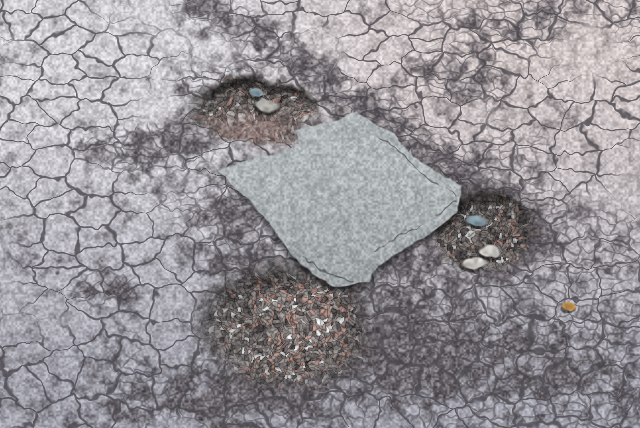
A Shadertoy shader for this texture:

```glsl
float hash(vec2 p) {
  vec3 q = fract(p.xyx * 0.1031);
  q += dot(q, q.yzx + 33.33);
  return fract((q.x + q.y) * q.z);
}
float noise(vec2 p) {
  vec2 i = floor(p), f = fract(p);
  f = f * f * (3.0 - 2.0 * f);
  return mix(mix(hash(i), hash(i + vec2(1, 0)), f.x),
             mix(hash(i + vec2(0, 1)), hash(i + 1.0), f.x), f.y);
}
float fbm(vec2 p) {
  float sum = 0.0, amp = 0.533;
  for (int i = 0; i < 4; i++, amp *= 0.5) {
    sum += amp * noise(p);
    p = mat2(1.6, 1.2, -1.2, 1.6) * p + 7.3;
  }
  return sum;
}
// x: distance to the cell border, y: cell id
vec2 cells(vec2 p) {
  vec2 near = vec2(9), next = vec2(9);
  float id = 0.0;
  for (int k = 0; k < 9; k++) {
    vec2 cell = floor(p) + vec2(k % 3, k / 3) - 1.0;
    vec2 seed = cell + 0.1 + 0.8 * vec2(hash(cell), hash(cell + 57.0)) - p;
    if (dot(seed, seed) < dot(near, near)) {
      next = near;
      near = seed;
      id = hash(cell + 19.0);
    } else if (dot(seed, seed) < dot(next, next)) next = seed;
  }
  return vec2(dot(0.5 * (near + next), normalize(next - near)), id);
}
float segment(vec2 p, vec2 a, vec2 b) {
  vec2 d = b - a;
  return length(p - a - d * clamp(dot(p - a, d) / dot(d, d), 0.0, 1.0));
}
float blob(vec2 p, vec2 centre, vec2 radius) {
  vec2 q = (p - centre) / radius;
  return exp(-dot(q, q));
}
float ellipse(vec2 p, vec2 centre, vec2 radius, float blur) {
  return 1.0 - smoothstep(1.0 - blur, 1.0 + blur, length((p - centre) / radius));
}
float slabDistance(vec2 p) {
  const int N = 16;
  vec2 v[N] = vec2[N](vec2(.504, .6), vec2(.645, .648), vec2(.7, .662), vec2(.69, .695),
    vec2(.75, .707), vec2(.836, .74), vec2(.918, .687), vec2(.957, .639), vec2(1.078, .56),
    vec2(1.064, .5), vec2(.977, .434), vec2(.882, .378), vec2(.86, .34), vec2(.78, .332),
    vec2(.7, .385), vec2(.566, .55));
  float d = 9.0, side = 1.0;
  for (int i = 0; i < N; i++) {
    vec2 a = v[i], b = v[(i + 1) % N];
    d = min(d, segment(p, a, b));
    if ((a.y > p.y) != (b.y > p.y) && p.x - a.x < (b.x - a.x) * (p.y - a.y) / (b.y - a.y)) side = -side;
  }
  return side * d;
}
// Worn zones (centre, radius) and a diagonal seam
float wear(vec2 p) {
  vec4 zones[12] = vec4[12](vec4(.52, .75, .13, .1), vec4(.36, .65, .13, .05),
    vec4(.72, .17, .25, .17), vec4(1.16, .45, .16, .13), vec4(1.06, .82, .09, .05),
    vec4(1.2, .94, .1, .05), vec4(1.48, .98, .1, .04), vec4(.23, .32, .09, .05),
    vec4(.5, .07, .2, .07), vec4(.54, .46, .13, .12), vec4(.96, .22, .14, .16),
    vec4(1.25, .15, .3, .12));
  float sum = 0.0;
  for (int i = 0; i < 12; i++) sum += 0.55 * blob(p, zones[i].xy, zones[i].zw);
  float seam = min(segment(p, vec2(.46, 1), vec2(.72, .85)), segment(p, vec2(.72, .85), vec2(1.26, .44)));
  return sum + 0.6 * exp(-seam * seam / 0.0022);
}
float potholes(vec2 p) {
  return max(ellipse(p, vec2(.595, .742), vec2(.14, .078), 0.15),
    max(ellipse(p, vec2(1.13, .455), vec2(.115, .09), 0.22), ellipse(p, vec2(.67, .235), vec2(.185, .14), 0.28)));
}
vec3 gravel(vec2 p, float red) {
  vec2 stone = cells(p * 110.0);
  vec3 tint = mix(vec3(.28, .26, .26), vec3(.6, .57, .55), fract(stone.y * 7.0));
  tint = mix(tint, vec3(.64, .5, .46), step(1.0 - red, stone.y));
  tint = mix(tint, vec3(.82), step(stone.y, 0.08));
  return tint * (0.7 + 0.35 * smoothstep(0.0, 0.3, stone.x));
}
vec3 addStone(vec3 col, vec2 p, vec2 centre, vec2 radius, vec3 tint) {
  col *= 1.0 - 0.5 * ellipse(p, centre - vec2(.003, .006), radius * 1.15, 0.2);
  return mix(col, tint * (0.8 + 0.35 * noise(p * 90.0)), ellipse(p, centre, radius, 0.2));
}
void mainImage(out vec4 fragColor, in vec2 fragCoord) {
  vec2 p = fragCoord / iResolution.y;
  vec2 warp = vec2(fbm(p * 14.0), fbm(p * 14.0 + 31.0)) - 0.5;
  warp += 0.25 * (vec2(noise(p * 75.0), noise(p * 75.0 + 8.0)) - 0.5);
  vec2 w = p + 0.045 * warp;
  float grain = noise(p * 210.0) + 0.6 * noise(p * 110.0 + 5.0) - 0.8;
  float damage = wear(w) + 0.55 * (fbm(p * 7.0 + 3.0) - 0.5);
  // Worn asphalt, paler towards the top
  vec3 far = mix(vec3(.83, .82, .84), vec3(.83, .79, .79), smoothstep(0.4, 1.1, p.x));
  vec3 col = mix(vec3(.65, .65, .69), far, smoothstep(0.0, 0.9, p.y)) + 0.2 * grain;
  // Coarse and fine cracks
  vec2 ground = w * vec2(1, 1.25 + 0.3 * p.y);
  float coarse = cells(ground * 11.5).x / 11.5, fine = cells(ground * 28.0 + 4.0).x / 28.0;
  float broken = smoothstep(0.0, 0.55, damage + 0.2 * smoothstep(0.7, 1.2, p.x));
  float width = 0.001 + 0.004 * noise(p * 16.0) + 0.001 * broken;
  float crack = 1.0 - smoothstep(width * 0.3, width * 1.5, coarse);
  crack *= smoothstep(0.2, 0.65, noise(p * 8.0 + 9.0) + 0.2 * broken + 0.25 * (1.0 - p.y));
  float crazing = 1.0 - smoothstep(0.0, 0.0055, fine);
  crazing *= smoothstep(0.1, 0.8, broken + 0.6 * noise(p * 12.0) - 0.25);
  float speckle = fbm(p * 38.0);
  float crumble = smoothstep(0.1, 0.75, damage + 1.3 * (speckle - 0.5));
  col -= 0.16 * smoothstep(0.45, 0.7, speckle) * (0.4 + 0.6 * broken);
  col = mix(col, vec3(.41, .39, .41) + 0.3 * grain, 0.85 * crumble);
  col = mix(col, vec3(.29, .28, .3), max(0.8 * crack, 0.55 * crazing));
  // Gravel pits with a shaded upper rim
  float pit = potholes(w), dust = blob(p, vec2(.59, .695), vec2(.12, .038));
  float heap = blob(p, vec2(.71, .24), vec2(.11, .12));
  vec3 rubble = gravel(w, 0.08 + 0.2 * dust + 0.15 * heap) + 0.18 * grain;
  rubble = mix(rubble, vec3(.64, .54, .52) + 0.3 * grain, 0.75 * dust) * (0.9 + 0.25 * heap);
  col = mix(col, rubble, 0.88 * pit);
  col *= 1.0 - 0.6 * pit * (1.0 - potholes(w + vec2(-.006, .022)));
  // Repair slab with hairlines and a dark lower edge
  float slab = slabDistance(p + 0.016 * warp);
  col *= 1.0 - (0.15 + 0.35 * smoothstep(0.62, 0.48, p.y)) * (1.0 - smoothstep(0.0, 0.02, slab));
  vec3 cement = mix(vec3(.63, .65, .66), vec3(.69, .71, .72), smoothstep(0.35, 0.65, p.y)) + 0.18 * grain;
  vec2 c = p + 0.025 * warp;
  float hair = min(segment(c, vec2(.88, .68), vec2(1.06, .54)), segment(c, vec2(1.06, .53), vec2(.88, .41)));
  hair = min(hair, segment(c, vec2(.7, .4), vec2(.82, .345)));
  cement *= 1.0 - 0.4 * (1.0 - smoothstep(0.0, 0.003, hair)) * smoothstep(0.2, 0.5, noise(p * 30.0));
  col = mix(col, cement, 1.0 - smoothstep(-0.003, 0.002, slab));
  // Loose stones and a leaf
  vec2 s = p + 0.02 * warp;
  vec3 pale = vec3(.8, .79, .77), blue = vec3(.52, .6, .64);
  col = addStone(col, s, vec2(.621, .755), vec2(.03, .016), pale * 0.88);
  col = addStone(col, s, vec2(.596, .781), vec2(.017, .01), blue);
  col = addStone(col, s, vec2(1.109, .484), vec2(.022, .012), blue);
  col = addStone(col, s, vec2(1.143, .412), vec2(.024, .015), pale);
  col = addStone(col, s, vec2(1.11, .382), vec2(.026, .013), pale);
  col = addStone(col, s, vec2(1.328, .287), vec2(.016, .01), vec3(.77, .58, .32));
  fragColor = vec4(clamp(col, 0.0, 1.0), 1);
}
```
